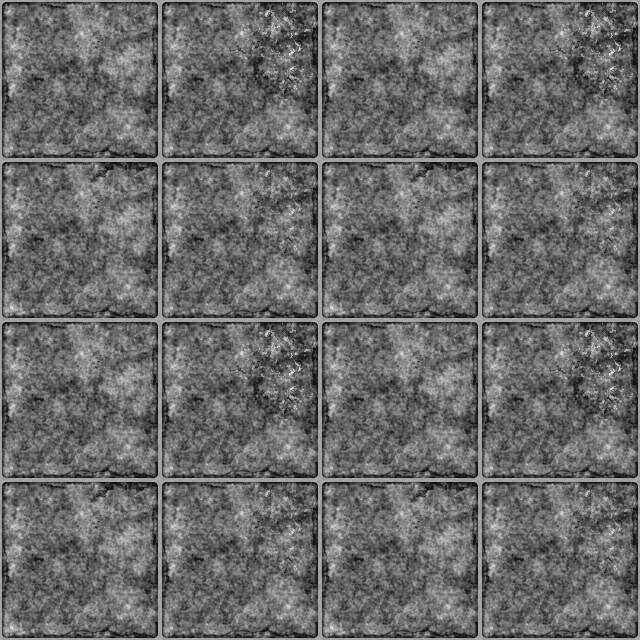
Give the GLSL for this texture, as a WebGL 1 fragment shader.

```glsl
precision highp float;
uniform vec2 u_resolution;

const float TILES = 4.0;
const float GROUT_HALF = 0.012;
const float CORNER = 0.03;
const vec3 GROUT_COLOR = vec3(0.635, 0.64, 0.63);

float hash(vec2 p) {
  return fract(sin(dot(p, vec2(127.1, 311.7))) * 43758.5453);
}

float noise(vec2 p) {
  vec2 i = floor(p), f = fract(p);
  f = f * f * (3.0 - 2.0 * f);
  return mix(mix(hash(i), hash(i + vec2(1.0, 0.0)), f.x),
             mix(hash(i + vec2(0.0, 1.0)), hash(i + 1.0), f.x), f.y);
}

// Rotated octaves; a higher persistence gives a rougher surface
float fbm(vec2 p, float persistence) {
  float sum = 0.0, weight = 1.0, total = 0.0;
  for (int i = 0; i < 5; i++) {
    p = mat2(1.72, 1.02, -1.02, 1.72) * p + 7.3;
    sum += weight * noise(p);
    total += weight;
    weight *= persistence;
  }
  return sum / total;
}

float roundedBox(vec2 p, vec2 halfSize, float radius) {
  vec2 d = abs(p) - halfSize + radius;
  return length(max(d, 0.0)) + min(max(d.x, d.y), 0.0) - radius;
}

float segment(vec2 p, vec2 a, vec2 b) {
  vec2 pa = p - a, ba = b - a;
  return length(pa - ba * clamp(dot(pa, ba) / dot(ba, ba), 0.0, 1.0));
}

float stroke(float dist, float width, float soft) {
  return 1.0 - smoothstep(width, width + soft, dist);
}

float patchMask(vec2 p, vec2 center, vec2 size) {
  return 1.0 - smoothstep(0.5, 1.0, length((p - center) / size));
}

// Scattered soft discs of random size and strength
float flakes(vec2 p, float density) {
  vec2 cell = floor(p);
  float cover = 0.0;
  for (int y = -1; y <= 1; y++) {
    for (int x = -1; x <= 1; x++) {
      vec2 c = cell + vec2(float(x), float(y));
      vec2 center = c + vec2(hash(c), hash(c + 19.7));
      float radius = mix(0.2, 0.6, hash(c + 41.3));
      float present = step(hash(c + 63.1), density);
      float disc = 1.0 - smoothstep(radius * 0.6, radius, length(p - center));
      cover = max(cover, disc * present * mix(0.4, 1.0, hash(c + 87.9)));
    }
  }
  return cover;
}

float stoneTone(vec2 p, vec2 variant, float edge, float px) {
  vec2 warp = vec2(fbm(p * 9.0, 0.7), fbm(p * 9.0 + 31.0, 0.7)) - 0.5;
  vec2 q = p + 0.1 * warp;
  float shared = fbm(p * 3.7 + 3.0, 0.92);
  float own = fbm(p * 3.7 + variant * 17.0 + 40.0, 0.92);
  float grain = noise(mat2(0.8, 0.6, -0.6, 0.8) * p * 78.0) - 0.5;
  float tone = 0.438 + 1.08 * (mix(shared, own, 0.1) - 0.5) + 0.21 * grain;

  // Pale flakes and small pits
  float scatter = smoothstep(0.38, 0.58, fbm(p * 4.0 + 60.0, 0.7));
  tone += 0.16 * scatter * flakes(q * 22.0, 0.5);
  tone -= 0.15 * flakes(q * 28.0 + 50.0, 0.16);
  tone += 0.2 * patchMask(q, vec2(0.09, 0.43), vec2(0.055));
  tone += 0.04 * patchMask(q, vec2(0.1, 0.8), vec2(0.14, 0.2));

  // Diagonal stain shared by all tiles
  float stain = stroke(segment(q, vec2(0.6, 0.6), vec2(0.71, 0.35)), 0.01, 0.05);
  tone -= stain * mix(0.05, 0.13, variant.y);

  // Dark lichen with bright crust on the right-hand variants
  float lichen = variant.x * mix(0.6, 1.0, variant.y);
  float area = patchMask(q, vec2(0.77, 0.72), vec2(0.33, 0.46)) * lichen;
  float crust = flakes(q * 30.0 + 90.0, 0.6) * smoothstep(0.36, 0.5, fbm(p * 7.0, 0.7));
  tone += area * (0.38 * crust - 0.13);
  tone += 0.2 * lichen * patchMask(q, vec2(0.72, 0.84), vec2(0.055, 0.07));
  tone += 0.14 * variant.x * patchMask(q, vec2(0.8, 0.36), vec2(0.11, 0.05));

  // Chipped corner, pale spot and short crack on single variants
  float chipped = (1.0 - variant.x) * (1.0 - variant.y);
  float chip = min(segment(q, vec2(0.59, 0.87), vec2(0.7, 0.96)),
                   segment(q, vec2(0.7, 0.96), vec2(0.97, 0.96)));
  tone -= 0.26 * chipped * stroke(chip, 0.004, 0.02);
  tone += 0.18 * chipped * patchMask(q, vec2(0.11, 0.07), vec2(0.06));
  float crack = segment(q, vec2(0.43, 0.71), vec2(0.55, 0.68));
  tone -= 0.22 * variant.x * variant.y * stroke(crack, 0.003, 0.01);

  // Worn dark rim and a thin broken crack wandering beside it
  float rim = 1.0 - smoothstep(0.0, 0.012 + 0.034 * noise(p * 17.0 + 12.0), edge);
  float wander = abs(edge - 0.075 * fbm(p * 4.0 + 25.0, 0.6) + 0.008);
  float broken = smoothstep(0.4, 0.65, noise(p * 6.0 + 8.0));
  tone -= 0.27 * rim + 0.22 * broken * stroke(wander, 0.002, 0.006 + px * 0.5);
  return clamp(tone, 0.08, 0.86);
}

void main() {
  vec2 grid = gl_FragCoord.xy / u_resolution * TILES;
  float px = TILES / min(u_resolution.x, u_resolution.y);
  vec2 cell = floor(grid), p = fract(grid);
  float edge = -roundedBox(p - 0.5, vec2(0.5 - GROUT_HALF), CORNER);
  edge += 0.002 * (noise(p * 28.0) - 0.5);

  float tone = stoneTone(p, mod(cell, 2.0), edge, px);
  vec3 grout = GROUT_COLOR + 0.2 * (fbm(p * 20.0, 0.7) - 0.5);
  float tileMask = smoothstep(-0.5 * px, 0.5 * px, edge);
  gl_FragColor = vec4(mix(grout, vec3(tone), tileMask), 1.0);
}
```
